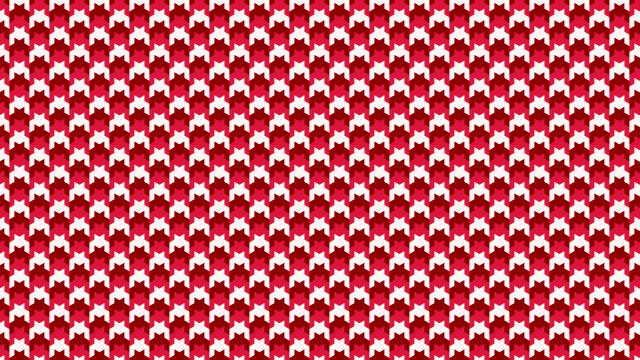
Give the GLSL for this pattern, as a Shadertoy shader.

```glsl
// Interlocking eared star tiles whose three reds and white never touch their own kind.

// Outline of a tile top across its column: sloped shoulders and two ears.
float topOutline(float offsetX) {
    float a = abs(offsetX);
    return a < 0.25 ? 0.5 + a : 0.5 - a;
}

// Position is in column widths, measured right and down from the top left.
vec3 tileColor(vec2 p) {
    float column = floor(p.x + 0.5);

    // Every other column slides by half of the three-tile cycle.
    float stagger = 1.5 * mod(column, 2.0);

    // Tiles stack at a pitch of 1 / sqrt(3) column widths.
    float row = p.y * sqrt(3.0) + topOutline(p.x - column) - 1.5 - stagger;
    float tone = mod(floor(row), 3.0);

    if (tone < 0.5) return vec3(1.0, 0.96, 0.96);
    if (tone < 1.5) return vec3(0.545, 0.0, 0.0);
    return vec3(0.863, 0.078, 0.235);
}

void mainImage(out vec4 fragColor, in vec2 fragCoord) {
    const int SAMPLES = 5;
    vec3 sum = vec3(0.0);

    // Average a grid of samples to smooth the edges.
    for (int j = 0; j < SAMPLES; j++) {
        for (int i = 0; i < SAMPLES; i++) {
            vec2 jitter = (vec2(i, j) + 0.5) / float(SAMPLES) - 0.5;
            vec2 p = (fragCoord + jitter) / iResolution.y;
            sum += tileColor(18.0 * vec2(p.x, 1.0 - p.y) + vec2(0.03, 0.0));
        }
    }
    fragColor = vec4(sum / float(SAMPLES * SAMPLES), 1.0);
}
```
